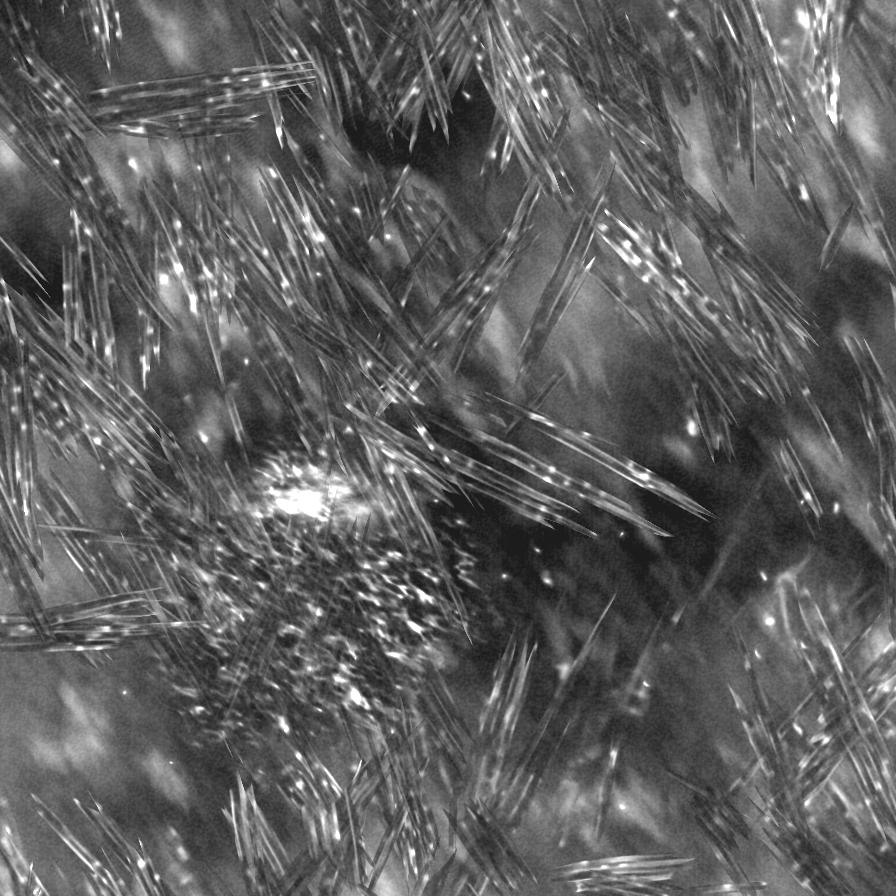
Give the GLSL for this texture, as a WebGL 1 fragment shader.

```glsl
precision highp float;
// Micrograph of fibrous crystals: sheaves of splintered needles lie over a
// murky, out-of-focus ground with a dark, glittering hollow at lower left.
// Sheaves are stacked in a loop from blurred and deep to sharp and near.

uniform vec2 u_resolution;

float hash(vec2 p) {
  return fract(sin(dot(p, vec2(127.1, 311.7))) * 43758.5453);
}

float noise(vec2 p) {
  vec2 cell = floor(p), f = fract(p);
  f = f * f * (3.0 - 2.0 * f);
  return mix(mix(hash(cell), hash(cell + vec2(1.0, 0.0)), f.x),
             mix(hash(cell + vec2(0.0, 1.0)), hash(cell + 1.0), f.x), f.y);
}

float fbm(vec2 p) {
  float sum = 0.0, amp = 0.53;
  for (int i = 0; i < 4; i++) {
    sum += amp * noise(p);
    p = mat2(1.6, 1.2, -1.2, 1.6) * p + 7.3;
    amp *= 0.5;
  }
  return sum;
}

vec2 turn(vec2 p, float angle) {
  float c = cos(angle), s = sin(angle);
  return vec2(c * p.x + s * p.y, c * p.y - s * p.x);
}

// Most sheaves fall steeply to the right; some cross them.
float sheafAngle(float sheaf) {
  float kind = hash(vec2(sheaf, 3.0)), spread = hash(vec2(sheaf, 4.0)) - 0.5;
  if (kind > 0.92) return 0.9 * spread - 0.1;
  if (kind > 0.76) return 0.5 * spread + 1.05;
  return 0.7 * spread - 1.08;
}

// One bundle, q measured from its sheaf: x is its tone, y its coverage.
vec2 bundle(vec2 q, float id, float angle, float focus) {
  q -= 0.18 * (vec2(hash(vec2(id, 11.0)), hash(vec2(id, 12.0))) - 0.5);
  q = turn(q, angle + 0.45 * (hash(vec2(id, 13.0)) - 0.5));
  float halfLength = mix(0.045, 0.19, pow(hash(vec2(id, 5.0)), 1.3));
  float halfWidth = mix(0.004, 0.025, pow(hash(vec2(id, 6.0)), 1.4));
  float blur = mix(0.009, 0.0011, focus);
  if (abs(q.x) > halfLength || abs(q.y) > halfWidth + blur) return vec2(0.0);

  // Splayed strands with ragged ends
  float y = q.y * (1.0 + 1.5 * q.x) + 0.003 * noise(vec2(q.x * 25.0, id));
  float strand = noise(vec2(y * 190.0, id * 7.0));
  float reach = halfLength * (0.55 + 0.45 * strand);
  float along = q.x / halfLength;
  float side = abs(q.y) - halfWidth * (1.0 - 0.25 * along * along);
  float cover = (1.0 - smoothstep(-blur, blur, side))
              * (1.0 - smoothstep(reach - 5.0 * blur, reach, abs(q.x)));

  // Lengthwise fibres, broken glints and lit edges
  float pitch = mix(90.0, 290.0, focus);
  float fibre = noise(vec2(y * pitch + id * 13.0, q.x * 24.0));
  float glint = noise(vec2(y * pitch * 0.75 + id * 31.0, q.x * 95.0));
  float patchy = noise(vec2(q.x * 22.0 + 40.0, id * 5.0 + q.y * 40.0));
  float tone = 0.11 + 0.6 * fibre * fibre;
  tone += 2.3 * patchy * patchy * pow(glint, 4.0);
  tone += 0.14 * focus * exp(-abs(side + 0.002) * 800.0) * patchy;
  tone *= mix(0.75, 1.25, hash(vec2(id, 8.0)));
  return vec2(tone, cover * mix(0.5, 0.82, focus) * mix(0.6, 1.0, fibre));
}

void main() {
  vec2 p = gl_FragCoord.xy / u_resolution;

  // Murky ground with soft pale clouds
  float tone = 0.29 + 0.78 * (fbm(p * 4.5 + 2.0) - 0.5);
  float cloud = fbm(turn(p, -1.0) * vec2(10.0, 22.0));
  tone += 0.42 * smoothstep(0.53, 0.88, cloud);
  tone += 0.1 * (noise(turn(p, -1.0) * vec2(45.0, 95.0)) - 0.5);

  // Dark hollow with a broken rim, filled with bright crumbs
  vec2 h = p - vec2(0.33, 0.31);
  float rim = length(h / vec2(0.2, 0.17)) + 1.2 * (fbm(p * 12.0) - 0.5);
  float hollow = 1.0 - smoothstep(0.45, 1.2, rim);
  vec2 c = turn(h, -0.6) * vec2(72.0, 150.0) + 0.9 * noise(p * 45.0);
  float crumbs = 0.55 * noise(c) + 0.45 * noise(turn(c, 0.9) * 1.8 + 9.0);
  float heap = 0.5 + fbm(p * 17.0 + 4.0);
  tone = mix(tone, 0.08 + 2.4 * heap * pow(crumbs, 3.8), 0.9 * hollow);

  // Overexposed ledge above the hollow
  vec2 l = (p - vec2(0.35, 0.447)) / vec2(0.085, 0.027);
  float ledge = exp(-dot(l, l));
  float flare = fbm(p * vec2(32.0, 65.0));
  tone += 2.6 * ledge * flare * flare;

  // Sheaves of five bundles, deep to near; light varies across the field
  float light = mix(0.72, 1.38, smoothstep(0.2, 0.8, noise(p * 9.0 + 20.0)));
  for (int i = 0; i < 72; i++) {
    float sheaf = float(i) + 1.0;
    vec2 centre = vec2(hash(vec2(sheaf, 1.0)), hash(vec2(sheaf, 2.0)));
    vec2 q = p - centre * 1.16 + 0.08;
    if (dot(q, q) > 0.11) continue;
    float angle = sheafAngle(sheaf), focus = smoothstep(2.0, 26.0, sheaf);
    for (int j = 0; j < 5; j++) {
      vec2 b = bundle(q, sheaf * 5.0 + float(j), angle, focus);
      tone = mix(tone, b.x * light, b.y * (1.0 - 0.55 * max(hollow, ledge)));
    }
  }

  // Sparse sparkles with a faint halo, gathered in drifts
  vec2 g = p * 24.0, cell = floor(g);
  vec2 spot = 0.3 + 0.4 * vec2(hash(cell + 0.3), hash(cell + 0.7));
  vec2 d = turn(fract(g) - spot, -1.0) * vec2(0.8, 1.2);
  d += 0.16 * (vec2(noise(p * 110.0), noise(p * 110.0 + 50.0)) - 0.5);
  float size = mix(0.04, 0.18, pow(hash(cell + 5.1), 2.0));
  float lit = step(0.83, hash(cell + 9.4)) * step(0.48, noise(cell * 0.23));
  tone += lit * (0.7 * exp(-dot(d, d) / (size * size))
        + 0.12 * (1.0 - smoothstep(0.0, 0.25, length(d))));

  // Dim corner, film grain and limits
  tone *= mix(0.45, 1.0, smoothstep(0.0, 0.16, length(p - vec2(0.0, 1.0))));
  tone += 0.09 * (noise(turn(p, 0.6) * 430.0) - 0.5);
  gl_FragColor = vec4(vec3(clamp(tone + 0.045, 0.11, 1.0)), 1.0);
}
```
